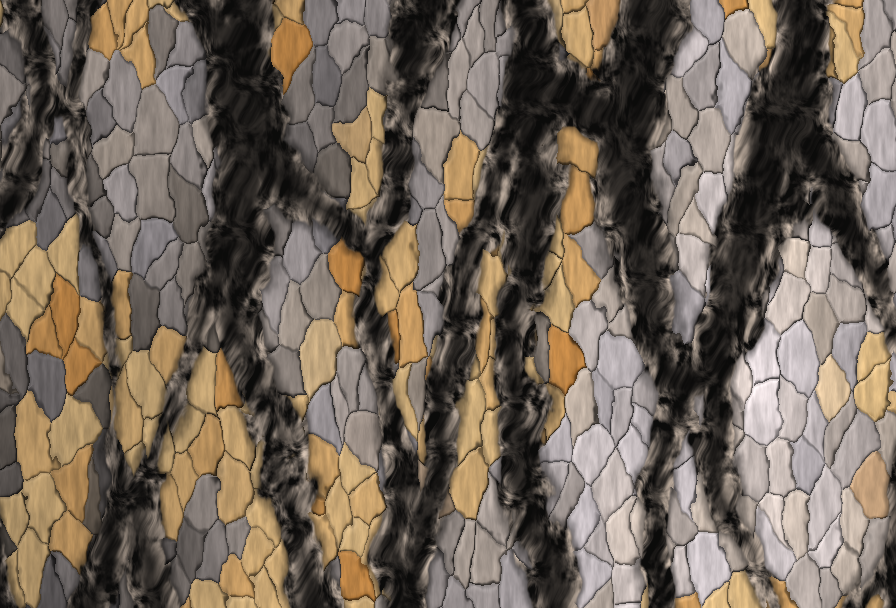
Write a WebGL 2 fragment shader that draws this texture.

```glsl
#version 300 es
precision highp float;

#define PLATE_SIZE vec2(0.215, 0.80)
#define FLAKE_SIZE vec2(0.046, 0.088)
#define FLAKE_WARP 0.045
#define FURROW_WIDTH 0.036
#define FURROW_DEPTH 0.034
#define TAN_THRESHOLD 0.68
#define LIGHT_DIR vec2(-0.6, 0.8)
#define CRUST_TINT vec3(1.0, 0.91, 0.83)

uniform vec2 u_resolution;
out vec4 fragColor;

struct Cell {
    vec2 center;   // site of the cell
    vec2 normal;   // direction to the closest neighbour
    float edge;    // distance to the border
};

float hash(vec2 p) {
    return fract(sin(dot(p, vec2(127.1, 311.7))) * 43758.5453);
}

float noise(vec2 p) {
    vec2 i = floor(p), f = fract(p);
    f = f * f * (3.0 - 2.0 * f);
    return mix(mix(hash(i), hash(i + vec2(1, 0)), f.x),
               mix(hash(i + vec2(0, 1)), hash(i + vec2(1, 1)), f.x), f.y);
}

float fbm(vec2 p) {
    float sum = 0.0, amplitude = 0.533;
    for (int i = 0; i < 4; i++) {
        sum += amplitude * noise(p);
        p = p * 2.03 + 17.3;
        amplitude *= 0.5;
    }
    return sum;
}

// Jittered site; every second column is shifted by half a cell
vec2 site(vec2 cell, float jitter) {
    vec2 offset = vec2(hash(cell), hash(cell + 41.7)) - 0.5;
    return cell + 0.5 + jitter * offset + vec2(0.0, 0.5 * mod(cell.x, 2.0));
}

// Stretched Voronoi cells with border distance in canvas units
Cell cells(vec2 p, vec2 size, float jitter) {
    vec2 q = p / size, base = floor(q), nearest = vec2(0.0);
    float best = 1e3;
    for (int y = -2; y <= 1; y++)
    for (int x = -1; x <= 1; x++) {
        vec2 s = site(base + vec2(x, y), jitter);
        float d = dot(s - q, s - q);
        if (d < best) { best = d; nearest = s; }
    }
    Cell result = Cell(nearest * size, vec2(0.0, 1.0), 1e3);
    for (int y = -2; y <= 1; y++)
    for (int x = -1; x <= 1; x++) {
        vec2 s = site(base + vec2(x, y), jitter);
        vec2 across = s - nearest;
        if (dot(across, across) < 1e-4) continue;
        float d = dot(0.5 * (s + nearest) - q, across) / length(across / size);
        if (d < result.edge) {
            result.edge = d;
            result.normal = normalize(across / size);
        }
    }
    return result;
}

// Signed distance to the furrows, negative inside
float furrowDistance(vec2 p) {
    vec2 bend = vec2(fbm(p * vec2(5.0, 4.0)), fbm(p * 4.0 + 9.2)) - 0.5;
    float width = FURROW_WIDTH * (0.35 + 1.3 * noise(p * vec2(5.0, 2.6) + 3.1));
    float ragged = 0.028 * (fbm(p * vec2(38.0, 20.0)) - 0.5);
    return cells(p + vec2(0.13, 0.08) * bend, PLATE_SIZE, 0.75).edge - width + ragged;
}

vec3 flakeColor(Cell flake, vec2 p, float light) {
    float h = hash(flake.center * 91.0), k = hash(flake.center * 57.0 + 4.0);
    float grain = fbm(p * vec2(150.0, 28.0)) - 0.5;
    vec3 tint = mix(vec3(1.0, 0.92, 0.85), vec3(0.97, 0.93, 0.95), k);
    vec3 color = tint * (light + 0.2 * (h - 0.5));
    // Clusters of freshly exposed tan flakes
    float patchiness = noise(flake.center * vec2(8.0, 5.0) + 5.3) + 0.3 * (h - 0.5);
    vec3 fresh = mix(vec3(0.82, 0.69, 0.49), vec3(0.75, 0.52, 0.27), k * k * k);
    fresh *= 0.68 + 0.48 * light;
    color = mix(color, fresh, smoothstep(-0.02, 0.02, patchiness - TAN_THRESHOLD));
    color *= 1.0 + 0.35 * grain;
    // Raised rims: shadow away from the light, gleam towards it
    float facing = dot(flake.normal, LIGHT_DIR);
    float line = 1.0 - smoothstep(0.0004, 0.0048, flake.edge);
    float rim = 1.0 - smoothstep(0.002, 0.010, flake.edge);
    float shadow = mix(0.22, 0.72, smoothstep(-0.4, 0.6, -facing));
    color += 0.13 * rim * facing * light;
    return color * (1.0 - line * shadow * (0.5 + 0.6 * noise(p * 22.0)));
}

vec3 crustColor(vec2 p, float depth, float light) {
    vec2 q = p * vec2(64.0, 32.0) + 2.0 * noise(p * 25.0);
    float rough = fbm(q);
    float relief = rough - fbm(q + 0.35 * LIGHT_DIR);
    float tone = mix(0.07, 0.56, smoothstep(0.28, 0.78, rough)) + 0.7 * relief;
    tone *= (0.55 + 0.75 * light) * (1.0 - 0.78 * depth);
    return CRUST_TINT * max(tone, 0.0) + vec3(0.045, 0.042, 0.04);
}

void main() {
    vec2 p = gl_FragCoord.xy / u_resolution.y;
    float across = gl_FragCoord.x / u_resolution.x;
    float light = 0.43 + 0.34 * across + 0.24 * (noise(p * vec2(4.0, 2.5) + 8.0) - 0.5);

    vec2 warp = vec2(fbm(p * vec2(24.0, 14.0)), fbm(p * vec2(20.0, 13.0) + 7.0)) - 0.5;
    Cell flake = cells(p + FLAKE_WARP * warp, FLAKE_SIZE, 0.95);

    // Whole flakes break away along the furrow borders
    float furrow = furrowDistance(p);
    float broken = furrow + 0.016 * (hash(flake.center * 33.0) - 0.5);
    float depth = 1.0 - smoothstep(-FURROW_DEPTH, 0.0, furrow);

    vec3 plate = flakeColor(flake, p, light);
    plate *= mix(0.55, 1.0, smoothstep(-0.002, 0.016, broken));
    vec3 color = mix(crustColor(p, depth, light), plate, smoothstep(-0.003, 0.003, broken));
    fragColor = vec4(clamp(color, 0.0, 1.0), 1.0);
}
```
